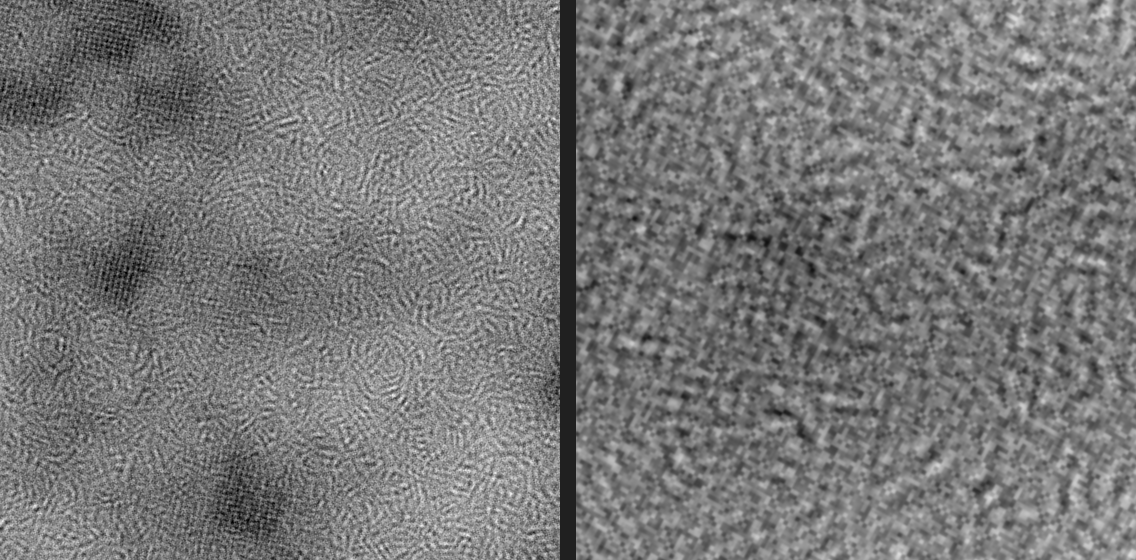
Left: the whole. Right: its middle third, enlarged.
A WebGL 2 fragment shader for this texture:

```glsl
#version 300 es
precision highp float;
// Electron micrograph of small crystals in an amorphous film. A cloudy thickness
// field sets the shade and the strength of a tilted atomic lattice; band-limited
// wave packets make the disordered film and fine noise the detector grain.

#define BASE_SHADE 0.495
#define CLOUD_DEPTH 0.20
#define BLOTCH_DEPTH 0.17
#define FILM_CONTRAST 0.10
#define LATTICE_CONTRAST 0.14
#define GRAIN_CONTRAST 0.28
#define LATTICE_FREQ 103.0
#define LATTICE_TILT -0.20
#define FILM_CELLS 28.0
#define GRAIN_CELLS 380.0
#define PACKETS 3

uniform vec2 u_resolution;
out vec4 fragColor;

const float TAU = 6.2831853;

// Integer hash: two values from 0 to 1 for each cell and seed.
vec2 hash2(vec2 cell, int seed) {
    uvec2 q = uvec2(ivec2(cell) + 4096) * uvec2(1597u, 3571u);
    uint h = q.x ^ (q.y * 7919u) ^ (uint(seed) * 26699u);
    h = (h ^ (h >> 15)) * 73244475u;
    h = (h ^ (h >> 13)) * 73244475u;
    h ^= h >> 16;
    return vec2(h & 65535u, h >> 16) / 65535.0;
}

mat2 rotation(float angle) {
    float c = cos(angle), s = sin(angle);
    return mat2(c, s, -s, c);
}

// Smooth value noise, centred on zero.
float valueNoise(vec2 p, int seed) {
    vec2 cell = floor(p), f = p - cell;
    vec2 w = f * f * f * (f * (f * 6.0 - 15.0) + 10.0);
    float a = hash2(cell, seed).x;
    float b = hash2(cell + vec2(1, 0), seed).x;
    float c = hash2(cell + vec2(0, 1), seed).x;
    float d = hash2(cell + vec2(1, 1), seed).x;
    return mix(mix(a, b, w.x), mix(c, d, w.x), w.y) - 0.5;
}

float clouds(vec2 p) {
    float sum = 0.0, weight = 1.0;
    p *= 3.2;
    for (int octave = 0; octave < 4; octave++) {
        p = rotation(0.65) * p;
        sum += weight * valueNoise(p, 11 + octave);
        p *= 2.0;
        weight *= 0.5;
    }
    return sum;
}

// Randomly turned wave packets: short worm-like streaks of similar width.
float amorphousFilm(vec2 p) {
    p *= FILM_CELLS;
    vec2 home = floor(p);
    float sum = 0.0;
    for (int y = -1; y <= 1; y++)
    for (int x = -1; x <= 1; x++) {
        vec2 cell = home + vec2(x, y);
        for (int k = 0; k < PACKETS; k++) {
            vec2 offset = p - cell - hash2(cell, 31 + k);
            vec2 shape = hash2(cell, 51 + k);
            float angle = TAU * shape.x;
            float freq = mix(1.8, 3.2, shape.y);
            float phase = TAU * hash2(cell, 71 + k).x;
            float along = dot(offset, vec2(cos(angle), sin(angle)));
            sum += exp(-4.0 * dot(offset, offset)) * cos(TAU * freq * along + phase);
        }
    }
    return sum;
}

// Two crossed fringe sets, slightly bent by strain.
float atomLattice(vec2 p) {
    vec2 strain = vec2(valueNoise(p * 8.0, 91), valueNoise(p * 8.0, 92));
    vec2 q = rotation(-LATTICE_TILT) * (p + 0.007 * strain);
    vec2 fringe = cos(TAU * LATTICE_FREQ * q);
    float balance = valueNoise(p * 10.0, 93);
    return (0.6 + 0.4 * balance) * fringe.x + (0.45 - 0.4 * balance) * fringe.y;
}

void main() {
    vec2 p = gl_FragCoord.xy / u_resolution;

    // Thickness: scattered clouds plus one long central crystal.
    vec2 d = rotation(0.08) * (p - vec2(0.36, 0.47)) / vec2(0.30, 0.14);
    float crystal = exp(-dot(d, d));
    float thickness = 0.55 * crystal + clouds(p);
    float order = max(smoothstep(-0.15, 0.75, thickness), 0.6 * crystal);

    // Compact dark blotches where the crystal diffracts strongly.
    float blotch = smoothstep(0.02, 0.36, valueNoise(rotation(0.3) * p * 14.0, 21));

    float shade = BASE_SHADE - CLOUD_DEPTH * thickness;
    shade -= BLOTCH_DEPTH * blotch * order;
    shade += FILM_CONTRAST * (1.0 - 0.5 * order) * amorphousFilm(p);
    shade += LATTICE_CONTRAST * order * (0.8 + 0.4 * blotch) * atomLattice(p);
    shade += GRAIN_CONTRAST * valueNoise(rotation(0.5) * p * GRAIN_CELLS, 101);

    fragColor = vec4(vec3(clamp(shade, 0.0, 1.0)), 1.0);
}
```
